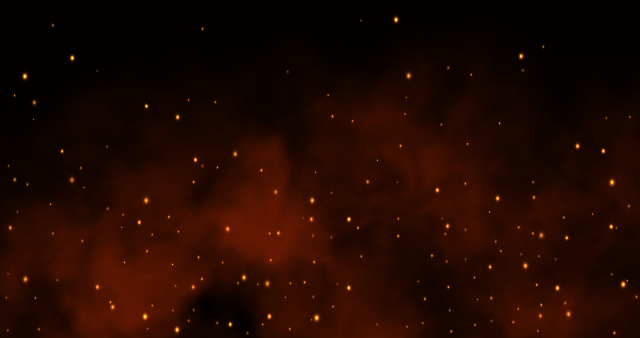
Give the GLSL for this background, as a Shadertoy shader.

```glsl
const vec3 SMOKE_COLOR = vec3(0.43, 0.103, 0.009);
const vec3 BLACK_TINT = vec3(0.006, 0.002, 0.0);
const vec3 CORE_COLOR = vec3(1.0, 0.80, 0.32);
const vec3 HALO_COLOR = vec3(0.80, 0.36, 0.04);

const vec2 DOME_CENTER = vec2(0.55, 0.0);
const vec2 DOME_SIZE = vec2(0.80, 1.0);
const float DOME_HEAT = 0.46;
const float SMOKE_SCALE = 5.0;
const float DETAIL_SCALE = 15.0;
const float WARP_SCALE = 5.0;
const float WARP = 0.26;
const float HEAT_LIMIT = 1.15;
const int OCTAVES = 5;

const float BRIGHT_CELL = 0.125;
const float FAINT_CELL = 0.068;
const float BRIGHT_RADIUS = 0.0078;
const float FAINT_RADIUS = 0.0042;

// Smoke lobes: centre, radius, heat (negative heat is a dark gap)
const int LOBE_COUNT = 9;
const vec4 HOT_LOBES[LOBE_COUNT] = vec4[LOBE_COUNT](
    vec4(0.44, 0.30, 0.20, 0.42), vec4(0.47, 0.13, 0.17, 0.42),
    vec4(0.20, 0.04, 0.18, 0.46), vec4(0.62, 0.55, 0.24, 0.16),
    vec4(0.73, 0.46, 0.22, 0.18), vec4(0.92, 0.38, 0.24, 0.20),
    vec4(0.06, 0.26, 0.26, 0.24), vec4(0.27, 0.29, 0.20, 0.26),
    vec4(0.88, 0.08, 0.20, 0.12));
const vec4 DARK_LOBES[LOBE_COUNT] = vec4[LOBE_COUNT](
    vec4(0.31, 0.06, 0.11, -0.62), vec4(0.40, 0.02, 0.09, -0.56),
    vec4(0.56, 0.19, 0.12, -0.34), vec4(0.78, 0.26, 0.14, -0.30),
    vec4(0.32, 0.46, 0.09, -0.22), vec4(0.43, 0.66, 0.10, -0.12),
    vec4(0.96, 0.19, 0.13, -0.20), vec4(0.65, 0.08, 0.12, -0.20),
    vec4(0.10, 0.10, 0.10, -0.14));

float hash(vec2 p) {
    vec3 q = fract(p.xyx * 0.1031);
    q += dot(q, q.yzx + 33.33);
    return fract((q.x + q.y) * q.z);
}

float noise(vec2 p) {
    vec2 cell = floor(p);
    vec2 f = fract(p);
    f = f * f * (3.0 - 2.0 * f);
    float low = mix(hash(cell), hash(cell + vec2(1, 0)), f.x);
    float high = mix(hash(cell + vec2(0, 1)), hash(cell + vec2(1, 1)), f.x);
    return mix(low, high, f.y);
}

float fbm(vec2 p) {
    float sum = 0.0;
    float amplitude = 0.5;
    for (int i = 0; i < OCTAVES; i++) {
        sum += amplitude * noise(p);
        p = mat2(1.6, 1.2, -1.2, 1.6) * p + 17.3;
        amplitude *= 0.5;
    }
    return sum;
}

float lobe(vec2 p, vec4 shape, float aspect) {
    vec2 d = (p - shape.xy * vec2(aspect, 1.0)) / shape.z;
    return shape.w * exp(-dot(d, d));
}

// Smoke heat: a dome of warmth, shaped by lobes and broken up by noise
float smokeHeat(vec2 p, float aspect) {
    vec2 drift = vec2(fbm(p * WARP_SCALE + 3.1), fbm(p * WARP_SCALE + 41.7));
    vec2 q = p + WARP * (drift - 0.48);
    vec2 dome = (q / vec2(aspect, 1.0) - DOME_CENTER) / DOME_SIZE;
    float heat = DOME_HEAT * (1.0 - smoothstep(0.2, 1.0, length(dome)));
    for (int i = 0; i < LOBE_COUNT; i++) {
        heat += lobe(q, HOT_LOBES[i], aspect);
        heat += lobe(q, DARK_LOBES[i], aspect);
    }
    float wisps = smoothstep(0.18, 0.78, fbm(p * SMOKE_SCALE + drift + 8.0));
    float detail = fbm(p * DETAIL_SCALE + 2.0 * drift + 63.0);
    heat = max(heat, 0.0) * (0.42 + 1.1 * wisps) * (0.68 + 0.66 * detail);
    return HEAT_LIMIT * (1.0 - exp(-heat * 1.15));
}

// Embers: one jittered spark per grid cell, denser toward the bottom
vec3 embers(vec2 p, float cellSize, float radius, float seed) {
    vec2 cell = floor(p / cellSize);
    vec2 id = cell + seed;
    vec2 jitter = vec2(hash(id + 11.0), hash(id + 29.0));
    vec2 center = (cell + mix(vec2(0.18), vec2(0.82), jitter)) * cellSize;
    float density = mix(0.62, 0.12, smoothstep(0.0, 0.9, center.y));
    float present = step(hash(id + 53.0), density);

    float size = radius * mix(0.6, 1.0, hash(id + 71.0));
    float power = mix(0.4, 1.0, hash(id + 97.0));
    vec2 d = (p - center) / (size * vec2(0.85, 1.1));
    float r2 = dot(d, d);
    vec3 light = CORE_COLOR * exp(-2.2 * r2) + HALO_COLOR * exp(-0.75 * r2);
    return present * power * light;
}

void mainImage(out vec4 fragColor, in vec2 fragCoord) {
    vec2 p = fragCoord / iResolution.y;
    float aspect = iResolution.x / iResolution.y;

    vec3 color = BLACK_TINT + SMOKE_COLOR * smokeHeat(p, aspect);
    color += embers(p, BRIGHT_CELL, BRIGHT_RADIUS, 5.0);
    color += 0.55 * embers(p, FAINT_CELL, FAINT_RADIUS, 140.0);

    fragColor = vec4(min(color, 1.0), 1.0);
}
```
